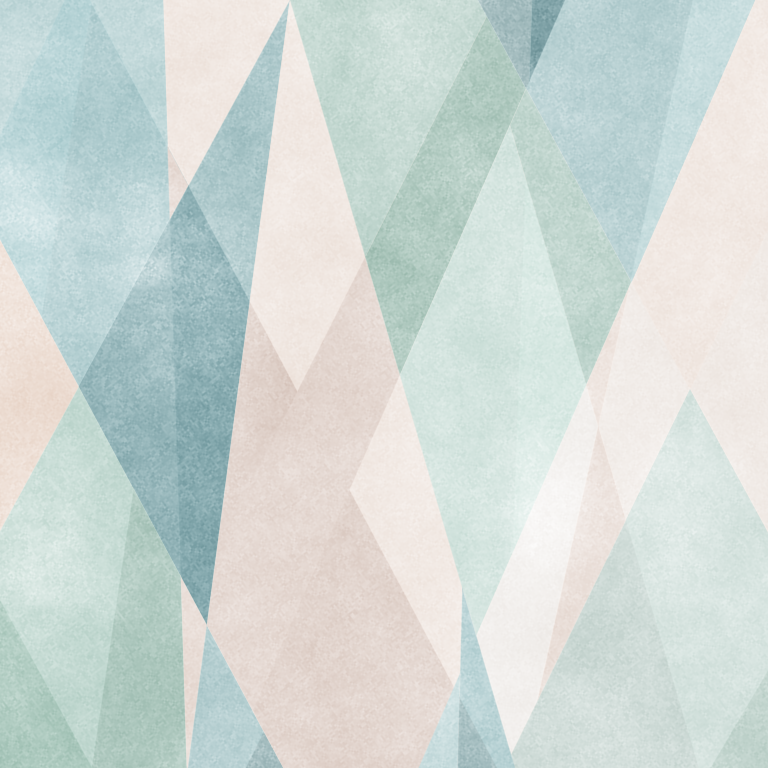
This background is drawn by a three.js fragment shader. Its source:

```glsl
// Overlapping watercolour diamonds in teal, sage and blush on grained paper.
// Long slanted lines are signed distances; each facet is the intersection of
// a few half planes. Noise then varies the density of the pigment.
#define SOFT 0.0012
#define SEAM 0.007
#define WASH 0.55
#define CLOUD 0.36
#define MOTTLE 0.30
#define GRAIN 0.34

varying vec2 vUv;

const vec3 CREAM = vec3(0.945, 0.912, 0.890);
const vec3 WHITE = vec3(0.945, 0.933, 0.922);
const vec3 BLUSH = vec3(0.928, 0.868, 0.828);
const vec3 SAND  = vec3(0.898, 0.850, 0.825);
const vec3 CLAY  = vec3(0.880, 0.826, 0.798);
const vec3 SKY   = vec3(0.770, 0.855, 0.860);
const vec3 BLUE  = vec3(0.680, 0.785, 0.795);
const vec3 TEAL  = vec3(0.525, 0.665, 0.685);
const vec3 FOAM  = vec3(0.760, 0.842, 0.814);
const vec3 SAGE  = vec3(0.676, 0.780, 0.740);
const vec3 MINT  = vec3(0.815, 0.885, 0.862);
const vec3 MIST  = vec3(0.806, 0.856, 0.840);

float hash(vec2 p) {
  vec3 q = fract(vec3(p.xyx) * 0.1031);
  q += dot(q, q.yzx + 33.33);
  return fract((q.x + q.y) * q.z);
}

float noise(vec2 p) {
  vec2 i = floor(p), f = fract(p);
  f = f * f * (3.0 - 2.0 * f);
  return mix(mix(hash(i), hash(i + vec2(1.0, 0.0)), f.x),
             mix(hash(i + vec2(0.0, 1.0)), hash(i + 1.0), f.x), f.y);
}

float fbm(vec2 p) {
  float sum = 0.0, amp = 0.5;
  for (int i = 0; i < 5; i++) {
    sum += amp * noise(p);
    p = mat2(1.6, 1.2, -1.2, 1.6) * p + 17.3;
    amp *= 0.5;
  }
  return sum;
}

// Signed distance to a line that leaves the top edge at x0; positive on the right
float line(vec2 p, float x0, float slope) {
  return (p.x - x0 - slope * p.y) * inversesqrt(1.0 + slope * slope);
}

float inside(float a, float b) { return min(a, b); }
float inside(float a, float b, float c) { return min(min(a, b), c); }
float inside(float a, float b, float c, float d) { return min(min(a, b), min(c, d)); }

// Fill a facet and leave a faint pale seam on its border
void paint(inout vec3 col, vec3 pigment, float d) {
  col = mix(col, pigment, smoothstep(-SOFT, SOFT, d));
  col += SEAM * exp(-abs(d) / SOFT);
}

float glow(vec2 p, vec2 centre, vec2 radius) {
  vec2 q = (p - centre) / radius;
  return exp(-dot(q, q));
}

void main() {
  vec2 p = vec2(vUv.x, 1.0 - vUv.y); // measured down from the top

  // Sides of the left peak and the long lines that cross it
  float peakL = line(p, 0.3776, -0.546), peakMid = line(p, 0.3776, -0.133);
  float peakR = line(p, 0.3776, 0.293), fallHigh = line(p, 0.1172, 0.530);
  float fallLow = line(p, -0.1678, 0.537), postL = line(p, 0.2122, 0.031);
  // Sides of the central and right diamonds
  float riseA = line(p, 0.6445, -0.505), riseB = line(p, 0.7357, -0.440);
  float riseC = line(p, 0.9830, -0.438), riseD = line(p, 1.1470, -0.490);
  float fallMid = line(p, 0.6160, 0.294), fallFar = line(p, 0.6224, 0.544);
  float blade = line(p, 0.9023, -0.222), postM = line(p, 0.6930, -0.035);
  float postLow = line(p, 0.6220, -0.026);

  vec3 col = CREAM;

  // Upper left: blue facets
  paint(col, BLUE * 1.06, inside(-peakL, fallLow, -postL));
  paint(col, BLUE * 1.03, inside(line(p, 0.12, -0.16), -fallHigh, -peakL, fallLow));
  paint(col, SAND, inside(postL, -peakL, -fallHigh));
  paint(col, SKY, inside(fallHigh, -postL, -peakL));
  paint(col, SKY, -line(p, 0.0846, -0.48));
  paint(col, BLUE, inside(peakL, -peakMid, fallLow));
  float deep = inside(peakL, -peakMid, fallLow, -fallHigh);
  paint(col, TEAL, deep);
  paint(col, mix(TEAL, BLUE, 0.4), inside(deep, -postL));

  // Lower left: blush, green and blue facets
  paint(col, BLUSH, inside(-peakL, -fallLow));
  float meadow = inside(peakL, -fallLow, -postL);
  paint(col, FOAM * 1.02, meadow);
  paint(col, mix(FOAM, SAGE, 0.6), inside(meadow, line(p, 0.2695, -0.15)));
  paint(col, SAGE * 1.03, inside(meadow, -line(p, -0.428, 0.548)));
  paint(col, mix(CREAM, SAND, 0.6), inside(postL, -fallLow, -peakMid));
  paint(col, mix(BLUE, SKY, 0.4), inside(peakMid, -fallLow));
  paint(col, BLUE * 0.93, inside(-fallLow, line(p, 0.82, -0.5)));

  // Centre: sand facets, shaded towards the crossing, with cream over them
  float shade = glow(p, vec2(0.36, 0.48), vec2(0.09, 0.13));
  paint(col, SAND, inside(peakMid, -peakR, fallLow));
  col = mix(col, CLAY, shade * smoothstep(-SOFT, SOFT, inside(peakMid, -riseA, -fallHigh)));
  paint(col, mix(SAND, CLAY, 0.7), inside(riseB, -fallHigh, fallLow, -peakR));
  paint(col, CREAM, inside(fallHigh, -riseA, peakMid, -peakR));
  paint(col, CREAM, inside(fallHigh, riseB, -peakR));

  // Centre: green facets
  paint(col, FOAM, inside(peakR, -riseA, -fallFar));
  paint(col, SAGE, inside(peakR, riseA, -riseB, -fallFar));
  float gem = inside(peakR, riseB, -fallMid, -riseC);
  paint(col, MINT, gem);
  paint(col, MINT * 1.02, inside(gem, postM));
  paint(col, mix(FOAM, SAGE, 0.25), inside(fallMid, riseB, -riseC, -fallFar));

  // Upper right: blue facets
  float roof = inside(fallFar, -riseC);
  paint(col, mix(BLUE, SKY, 0.5), roof);
  paint(col, SKY * 1.01, inside(roof, blade));
  paint(col, BLUE * 0.93, inside(roof, -riseB, -postM));
  paint(col, TEAL * 0.96, inside(roof, -riseB, postM));

  // Right: white, sand and misty facets
  paint(col, WHITE, inside(inside(riseC, peakR), -blade, -fallMid, -riseD));
  paint(col, mix(CREAM, SAND, 0.6), inside(riseC, -riseD, blade, -fallMid));
  paint(col, mix(CREAM, SAND, 0.35), inside(riseC, fallMid, -blade, -fallFar));
  paint(col, mix(CREAM, WHITE, 0.6), inside(inside(riseC, blade), fallMid, -fallFar, -riseD));
  paint(col, mix(CREAM, WHITE, 0.5), inside(riseD, fallFar));
  float hill = inside(riseD, -fallFar);
  paint(col, MIST, hill);
  paint(col, MIST * 1.04, inside(hill, fallMid));
  paint(col, MIST * vec3(0.97, 0.99, 0.98), line(p, 1.515, -0.59));

  // Bottom centre: small blue facets
  paint(col, BLUE * 1.03, inside(postLow, -peakR));
  paint(col, SKY, inside(-postLow, riseC));
  paint(col, BLUE * 0.94, inside(postLow, -peakR, -fallHigh));

  // Pigment density: broad washes, clouds, mottling, paper grain and pale blooms
  float density = 1.0 + WASH * (fbm(p * 5.0 + 3.0) - 0.5);
  density += CLOUD * (fbm(p * 13.0 + 8.0) - 0.5) + MOTTLE * (fbm(p * 45.0) - 0.5);
  vec2 fibre = mat2(0.8, 0.6, -0.6, 0.8) * p;
  density += GRAIN * (noise(fibre * 400.0) - 0.5) * (0.5 + noise(fibre * 130.0));
  float bloom = 0.50 * glow(p, vec2(0.22, 0.32), vec2(0.08, 0.06))
              + 0.35 * glow(p, vec2(0.03, 0.27), vec2(0.07, 0.08))
              + 0.45 * glow(p, vec2(0.06, 0.70), vec2(0.07, 0.08))
              + 0.45 * glow(p, vec2(0.71, 0.66), vec2(0.06, 0.09))
              + 0.30 * glow(p, vec2(0.87, 0.65), vec2(0.06, 0.08))
              + 0.25 * glow(p, vec2(0.50, 0.03), vec2(0.11, 0.09));
  density -= bloom * (0.2 + 1.6 * fbm(p * 16.0));
  gl_FragColor = vec4(pow(clamp(col, 0.0, 1.0), vec3(max(density, 0.2))), 1.0);
}
```
